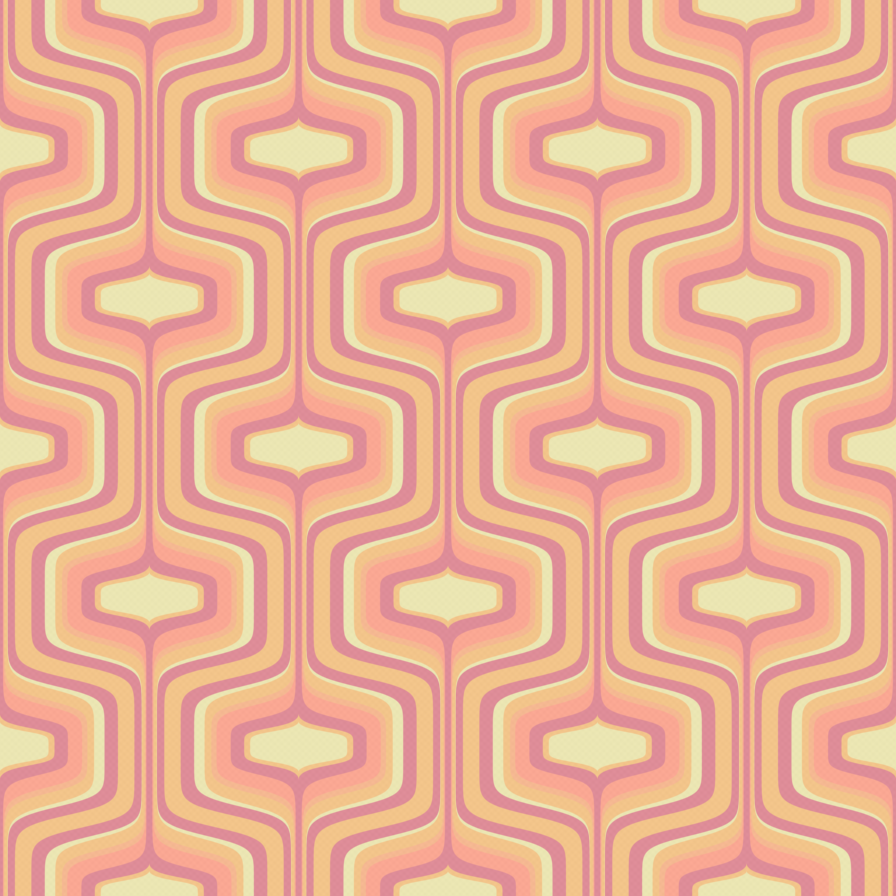
Write a WebGL 1 fragment shader that draws this pattern.

```glsl
precision highp float;
// Retro wallpaper: staggered rounded lozenges nested in wavy pinched ribbons.
uniform vec2 u_resolution;

const float PI = 3.14159265;
const float REPEATS = 3.0;         // periods across and down
const float EDGE_SOFTNESS = 0.012; // in half periods
const float WEAVE_THREADS = 128.0; // whole number, so the weave wraps
const float WEAVE_DEPTH = 0.008;

const vec3 PINK   = vec3(0.87, 0.55, 0.595);
const vec3 ORANGE = vec3(0.95, 0.77, 0.54);
const vec3 PEACH  = vec3(0.96, 0.72, 0.57);
const vec3 CORAL  = vec3(0.98, 0.655, 0.575);
const vec3 CREAM  = vec3(0.92, 0.90, 0.70);

// Coverage inside a contour around a column at s = 0.
// level is cos(PI * t), with t = 0 at the lozenge centre and 1 between lozenges.
// The half width falls from wide to narrow in a smooth step at t = height.
float contour(float s, float level, float wide, float narrow, float height) {
  float c = clamp(level, -0.999, 0.999);
  float steepness = 3.0 + 2.0 * height;
  float h = tan(0.5 * PI * height);
  float odds = pow((1.0 - c) / (1.0 + c) / (h * h), steepness);
  float shape = 1.0 / (1.0 + odds);
  float halfWidth = mix(narrow, wide, shape);

  // Dividing by the gradient length gives an even edge on every slope.
  float slope = (wide - narrow) * shape * (1.0 - shape)
              * 2.0 * PI * steepness / sqrt(1.0 - c * c);
  float dist = (s - halfWidth) / sqrt(1.0 + slope * slope);
  float pixel = 2.0 * REPEATS / min(u_resolution.x, u_resolution.y);
  float soft = 0.5 * max(EDGE_SOFTNESS, 1.5 * pixel);
  return 1.0 - smoothstep(-soft, soft, dist);
}

// Paints one family of nested lozenges, from the outer ribbon to the core.
vec3 lozenges(vec3 color, float s, float level) {
  color = mix(color, PINK,   contour(s, level, 0.79, 0.10, 0.46));
  color = mix(color, CREAM,  contour(s, level, 0.70, 0.05, 0.405));
  color = mix(color, ORANGE, contour(s, level, 0.63, 0.05, 0.388));
  color = mix(color, PEACH,  contour(s, level, 0.585, 0.03, 0.315));
  color = mix(color, CORAL,  contour(s, level, 0.55, 0.024, 0.28));
  color = mix(color, PINK,   contour(s, level, 0.455, 0.02, 0.195));
  color = mix(color, ORANGE, contour(s, level, 0.365, -0.014, 0.13));
  color = mix(color, CREAM,  contour(s, level, 0.325, -0.02, 0.106));
  return color;
}

void main() {
  vec2 uv = gl_FragCoord.xy / u_resolution;
  vec2 p = uv * REPEATS;
  float s = 2.0 * abs(fract(p.x) - 0.5);
  float level = cos(2.0 * PI * p.y);

  // Two families, offset by half a period both ways.
  vec3 color = lozenges(ORANGE, s, level);
  color = lozenges(color, 1.0 - s, -level);

  // Faint cloth weave.
  vec2 threads = sin(2.0 * PI * WEAVE_THREADS * uv);
  color += WEAVE_DEPTH * threads.x * threads.y;

  gl_FragColor = vec4(color, 1.0);
}
```
